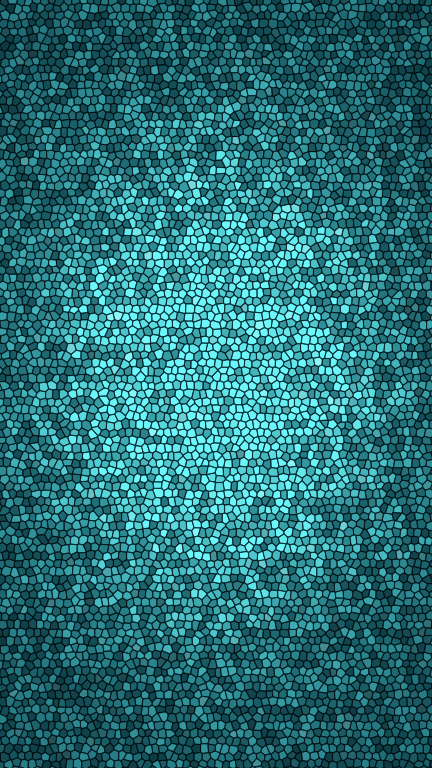
Give the GLSL for this background, as a WebGL 1 fragment shader.

```glsl
precision highp float;
// Teal mosaic of small irregular tiles with dark grout, lit by a central glow.

uniform vec2 u_resolution;

#define COLUMNS 56.0               // tiles across the canvas width
#define JITTER 0.56                // irregularity of the tile centres
#define GROUT 0.085                // half width of the dark joints, in tiles
#define GROUT_LIGHT 0.22           // share of tile light left in the joints
#define GLOW_CENTER vec2(0.5, 0.51)
#define GLOW_STRETCH 1.28          // canvas height in glow units, width is 1
#define GLOW_SPREAD 0.15
#define GLOW_GAIN 0.70
#define AMBIENT 0.37
#define TILE_CONTRAST 0.85
#define ROUNDING 0.10              // softness of the tile corners
#define BRIGHT_TEAL vec3(0.43, 0.97, 0.98)

vec2 hash2(vec2 p) {
  return fract(sin(vec2(dot(p, vec2(127.1, 311.7)),
                        dot(p, vec2(269.5, 183.3)))) * 43758.55);
}

// Jittered centre of a tile; alternate rows are staggered.
vec2 tileCenter(vec2 id) {
  float stagger = 0.5 * mod(id.y, 2.0) - 0.25;
  return id + 0.5 + vec2(stagger, 0.0) + JITTER * (hash2(id) - 0.5);
}

// Smooth minimum that rounds the corners where joints meet.
float roundMin(float a, float b) {
  float h = max(ROUNDING - abs(a - b), 0.0) / ROUNDING;
  return min(a, b) - 0.25 * h * h * ROUNDING;
}

// Soft horizontal drifts of light and shade.
float drift(vec2 uv) {
  return sin(uv.y * 31.0 + 1.6 * sin(uv.x * 5.0))
       + 0.6 * sin(uv.y * 57.0 - uv.x * 9.0 + 1.0);
}

float illumination(vec2 uv) {
  vec2 offset = (uv - GLOW_CENTER) * vec2(1.0, GLOW_STRETCH);
  float glow = exp(-dot(offset, offset) / GLOW_SPREAD);
  return (AMBIENT + GLOW_GAIN * glow) * (1.0 + 0.03 * drift(uv));
}

// Deep teal to bright cyan; red fades fastest in the shade.
vec3 tealRamp(float light) {
  return BRIGHT_TEAL * pow(vec3(light), vec3(1.5, 1.0, 0.92));
}

void main() {
  float pixel = COLUMNS / u_resolution.x;
  vec2 p = gl_FragCoord.xy * pixel;
  vec2 base = floor(p);

  // Nearest tile centre
  vec2 tileId = base;
  vec2 center = p;
  float nearest = 100.0;
  for (int j = -2; j <= 2; j++) {
    for (int i = -2; i <= 2; i++) {
      vec2 id = base + vec2(float(i), float(j));
      vec2 candidate = tileCenter(id);
      vec2 toCenter = candidate - p;
      float d = dot(toCenter, toCenter);
      if (d < nearest) {
        nearest = d;
        tileId = id;
        center = candidate;
      }
    }
  }

  // Distance to the closest joint between two tiles
  float edge = 10.0;
  for (int j = -2; j <= 2; j++) {
    for (int i = -2; i <= 2; i++) {
      vec2 other = tileCenter(base + vec2(float(i), float(j)));
      vec2 across = other - center;
      if (dot(across, across) > 0.0001) {
        float joint = dot(0.5 * (center + other) - p, normalize(across));
        edge = roundMin(edge, joint);
      }
    }
  }

  // Flat tile light with random brightness, dimmed in the joints
  vec2 uv = center * u_resolution.x / (COLUMNS * u_resolution);
  vec2 tone = hash2(tileId + 71.3);
  float light = illumination(uv) * (1.0 + TILE_CONTRAST * (tone.x - 0.5));
  float tileMask = smoothstep(GROUT - 0.5 * pixel, GROUT + 0.5 * pixel, edge);
  light = clamp(light, 0.0, 1.0) * mix(GROUT_LIGHT, 1.0, tileMask);

  // Teal colour with a few pale tiles
  vec3 color = tealRamp(light);
  color = mix(color, vec3(color.g), 0.22 * smoothstep(0.9, 1.0, tone.y));

  gl_FragColor = vec4(color, 1.0);
}
```
